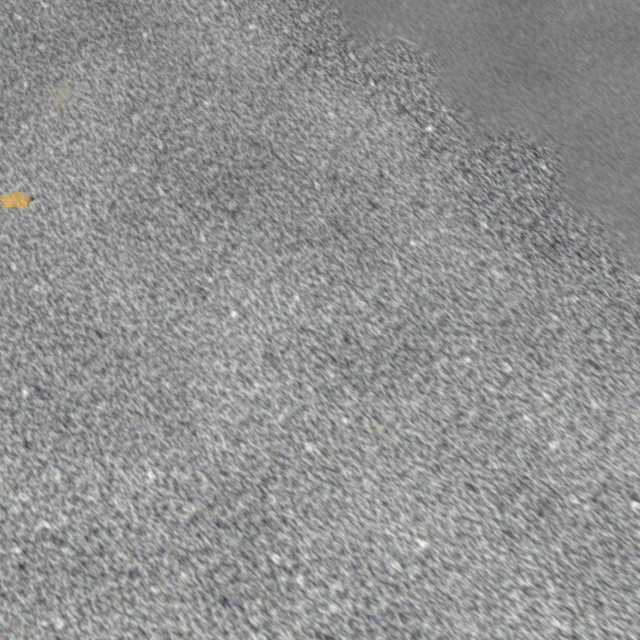
Give the GLSL for this texture, as a WebGL 2 fragment shader.

```glsl
#version 300 es
precision highp float;
// Worn asphalt seen at a slant: stretched gradient noise forms the grain, which
// gets finer with distance. A smooth dark patch with a rough rim fills the upper
// right; pale chips, pits, twigs and one dry leaf are scattered on top.
uniform vec2 u_resolution;
out vec4 fragColor;

#define GRAIN_COUNT 120.0    // grains across the canvas
#define GRAIN_STRETCH 1.6    // length to width of a grain
#define GRAIN_ANGLE -0.9     // streak direction in radians
#define GRAIN_CONTRAST 0.27
#define TINT_AMOUNT 0.045
#define MOTTLE 0.07          // strength of the broad blotches
#define NEAR_TONE 0.605
#define FAR_TONE 0.555
#define PATCH_DARKEN 0.06
#define RIM_DARKEN 0.05
#define CHIP_CHANCE 0.4

// Integer hash: three values in 0..1 per cell and seed
vec3 hash3(vec2 cell, int seed) {
    uvec3 v = uvec3(ivec3(ivec2(cell), seed) + 4096);
    v = v * 1664525u + 1013904223u;
    v.x += v.y * v.z; v.y += v.z * v.x; v.z += v.x * v.y;
    v ^= v >> 16u;
    v.x += v.y * v.z; v.y += v.z * v.x; v.z += v.x * v.y;
    return vec3(v >> 8u) / 16777216.0;
}

float cornerSlope(vec2 cell, vec2 corner, vec2 f, int seed) {
    float a = 6.28319 * hash3(cell + corner, seed).x;
    return dot(vec2(cos(a), sin(a)), f - corner);
}

float gradientNoise(vec2 p, int seed) {
    vec2 cell = floor(p), f = p - cell;
    vec2 s = f * f * f * (f * (f * 6.0 - 15.0) + 10.0);
    vec2 e = vec2(1.0, 0.0);
    float low = mix(cornerSlope(cell, e.yy, f, seed), cornerSlope(cell, e.xy, f, seed), s.x);
    float high = mix(cornerSlope(cell, e.yx, f, seed), cornerSlope(cell, e.xx, f, seed), s.x);
    return mix(low, high, s.y);
}

float fractalNoise(vec2 p, int seed) {
    float sum = 0.0, gain = 1.0;
    for (int i = 0; i < 3; i++) {
        sum += gain * gradientNoise(p, seed + i);
        p = p * 2.03 + 7.3;
        gain *= 0.55;
    }
    return sum;
}

mat2 rotation(float a) {
    return mat2(cos(a), -sin(a), sin(a), cos(a));
}

// One soft ellipse in a random share of the cells, turned by up to spin
float scatter(vec2 p, float period, float chance, vec2 size, float spin, int seed) {
    vec2 cell = floor(p / period);
    vec3 h = hash3(cell, seed);
    vec2 offset = p - (cell + 0.3 + 0.4 * h.xy) * period;
    offset = rotation(spin * (h.y - 0.5)) * offset / size;
    float strength = step(h.z, chance) * (0.4 + 0.6 * h.z / chance);
    return strength * (1.0 - smoothstep(0.4, 1.3, length(offset)));
}

void main() {
    vec2 uv = gl_FragCoord.xy / u_resolution;

    // Ground plane in grain units, turned so that x runs along the streaks
    vec2 ground = GRAIN_COUNT * vec2(uv.x * (0.85 + 0.45 * uv.y),
                                     uv.y * (0.85 + 0.225 * uv.y));
    vec2 streak = rotation(GRAIN_ANGLE) * ground;
    vec2 grainPos = streak * vec2(1.0 / GRAIN_STRETCH, 1.1);

    // Smooth patch, its rough rim and a stain
    float edgeWobble = 0.07 * fractalNoise(uv * 6.0, 11);
    float edge = dot(uv - vec2(0.74, 0.81), vec2(0.61, 0.79)) + edgeWobble;
    float patchMask = smoothstep(-0.025, 0.035, edge);
    float rim = smoothstep(-0.15, -0.02, edge) * (1.0 - patchMask);
    vec2 stainPos = rotation(-0.8) * (uv - vec2(0.23, 0.92)) / vec2(0.11, 0.05);
    float stain = exp(-dot(stainPos, stainPos));

    // Broad tone
    float tone = mix(NEAR_TONE, FAR_TONE, smoothstep(0.0, 1.0, uv.y));
    tone += MOTTLE * fractalNoise(uv * vec2(4.0, 5.0), 21);
    tone -= PATCH_DARKEN * patchMask + RIM_DARKEN * rim + 0.06 * stain;

    // Grain in two sizes, calmer far away and on the patch
    float grain = gradientNoise(grainPos, 31) + 0.7 * gradientNoise(grainPos * 1.83 + 5.7, 32);
    grain += 0.3 * gradientNoise(grainPos * 0.45, 33);
    float rough = mix(1.1, 0.75, uv.y) * (1.0 + 0.25 * rim) * mix(1.0, 0.35, patchMask);
    tone += GRAIN_CONTRAST * rough * grain;

    // Chips and pits
    tone += 0.22 * rough * scatter(streak, 7.0, CHIP_CHANCE, vec2(1.1, 0.7), 2.0, 41);
    tone -= 0.15 * rough * scatter(streak + 3.0, 8.0, CHIP_CHANCE, vec2(1.7, 0.8), 1.0, 42);

    // Faint colour of single stones
    float greenTint = gradientNoise(grainPos * 0.8, 51);
    float blueTint = gradientNoise(grainPos * 0.7 + 3.1, 52);
    vec3 tint = vec3(-0.5 * greenTint, 0.5 * greenTint, blueTint);
    vec3 colour = vec3(tone) + TINT_AMOUNT * rough * tint;
    colour += vec3(-0.003, 0.002, 0.004 - 0.05 * (tone - 0.5));

    // Twigs and a dusty spot
    float twig = scatter(ground, 27.0, 0.22, vec2(3.0, 0.45), 2.4, 61);
    colour = mix(colour, vec3(0.74, 0.71, 0.64), 0.7 * twig);
    float dust = exp(-dot((uv - vec2(0.1, 0.85)) / 0.018, (uv - vec2(0.1, 0.85)) / 0.018));
    colour = mix(colour, vec3(0.66, 0.62, 0.56), 0.6 * dust);

    // Lobed dry leaf with a dark tip
    vec2 leafPos = (uv - vec2(0.025, 0.687)) / vec2(0.025, 0.012);
    float outline = 1.0 + 0.14 * sin(5.0 * atan(leafPos.y, leafPos.x) + 0.6);
    float leaf = 1.0 - smoothstep(-0.1, 0.12, length(leafPos) - outline);
    vec3 leafColour = mix(vec3(0.79, 0.66, 0.41), vec3(0.3, 0.23, 0.17), smoothstep(0.65, 1.1, leafPos.x));
    colour = mix(colour, leafColour + 0.12 * grain, leaf);

    fragColor = vec4(clamp(colour, 0.0, 1.0), 1.0);
}
```
